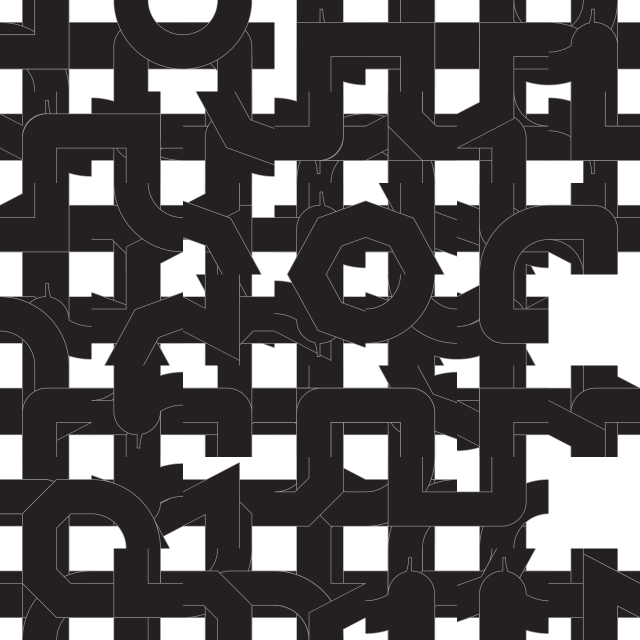
Write a Shadertoy shader that draws this pattern.

```glsl
#define CELLS 7.0            // cells along the canvas height
#define LAYERS 5             // bent pipes stacked in each cell
#define EDGE 0.245           // outer edge of a bend, in cells
#define PIPE_WIDTH 0.375     // width of a bend, in cells
#define BAR_HALF 0.255       // half width of the straight bars
#define LINE_WIDTH 0.00105   // outline width, in canvas heights
#define EMPTY_SHARE 0.07
#define BEND_SHARE 0.78
#define BAR_SHARE 0.84
#define SEED 23.0

const vec3 PAPER = vec3(1.0);
const vec3 INK = vec3(0.14, 0.12, 0.13);
const vec3 OUTLINE = vec3(0.60, 0.59, 0.59);

float hash(vec3 p) {
    p = fract((p + SEED) * 0.1031);
    p += dot(p, p.zyx + 31.32);
    return fract((p.x + p.y) * p.z);
}

// Distance from the outer side of a bend whose corner has its centre at c
float roundedBend(vec2 q, float c) {
    return c - length(max(c - q, 0.0)) + max(min(q.x, q.y) - c, 0.0);
}

// Bend with one slanted arm
float slantedBend(vec2 q, float slope) {
    return min(q.x, q.y + slope * (q.x - 1.0));
}

// Bend made of two straight facets
float facetedBend(vec2 q) {
    vec2 u = 1.0 - q;
    return 1.0 - max(dot(u, vec2(0.34, 0.94)), dot(u, vec2(0.88, 0.48)));
}

float chamferedBend(vec2 q) {
    return min(min(q.x, q.y), (q.x + q.y) * 0.7071 - 0.366);
}

// Upright post with a round head and a curved arm
float hook(vec2 q) {
    float post = length(vec2(q.x - 0.5, min(q.y - 0.5, 0.0))) - BAR_HALF;
    float arm = abs(length(q - vec2(1.0, 0.1)) - 0.65) - 0.18;
    arm = max(arm, max(0.5 - q.x, 0.1 - q.y));
    return min(post, arm);
}

// Signed distance to a pipe joining the sides q.x = 1 and q.y = 1
float bentPipe(vec2 q, float pick) {
    if (pick > 0.89) return hook(q);
    float edge = EDGE;
    float f;
    if (pick < 0.18) f = roundedBend(q, EDGE);
    else if (pick < 0.40) f = roundedBend(q, EDGE + 0.27);
    else if (pick < 0.55) f = roundedBend(q, 1.0);
    else if (pick < 0.65) f = chamferedBend(q);
    else if (pick < 0.74) f = facetedBend(q);
    else {
        edge = 1.0 - EDGE - PIPE_WIDTH;
        f = slantedBend(q, pick < 0.83 ? -0.52 : 0.52);
    }
    return abs(f - edge - 0.5 * PIPE_WIDTH) - 0.5 * PIPE_WIDTH;
}

// Paint a filled shape with a thin outline over the colour below
vec3 paint(vec3 below, float d, float soft) {
    float fill = clamp(0.5 - d / soft, 0.0, 1.0);
    float halfLine = 0.5 * LINE_WIDTH * CELLS;
    float line = clamp(0.5 + (halfLine - abs(d)) / soft, 0.0, 1.0);
    return mix(mix(below, INK, fill), OUTLINE, line);
}

vec3 pipes(vec2 uv, float soft) {
    vec2 cell = floor(uv * CELLS);
    vec2 p = fract(uv * CELLS);
    vec3 colour = PAPER;
    if (hash(vec3(cell, 50.0)) < EMPTY_SHARE) return colour;

    // Straight bars at the bottom of the stack
    if (hash(vec3(cell, 61.0)) < BAR_SHARE)
        colour = paint(colour, abs(p.y - 0.5) - BAR_HALF, soft);
    if (hash(vec3(cell, 72.0)) < BAR_SHARE)
        colour = paint(colour, abs(p.x - 0.5) - BAR_HALF, soft);

    // Bends alternate along rows and columns, so the pipes link up
    for (int i = 0; i < LAYERS; i++) {
        float layer = float(i) * 5.0;
        if (hash(vec3(cell, layer + 1.0)) > BEND_SHARE) continue;
        vec2 phase = vec2(hash(vec3(cell.y, 91.0, layer)),
                          hash(vec3(37.0, cell.x, layer)));
        vec2 side = mod(cell + floor(2.0 * phase), 2.0);
        vec2 q = mix(p, 1.0 - p, side);
        float pick = hash(vec3(cell, layer + 2.0));
        colour = paint(colour, bentPipe(q, pick), soft);
    }
    return colour;
}

void mainImage(out vec4 fragColor, in vec2 fragCoord) {
    // Four samples smooth the cuts between cells
    vec3 sum = vec3(0.0);
    for (int k = 0; k < 4; k++) {
        vec2 offset = vec2(k % 2, k / 2) * 0.5 - 0.25;
        sum += pipes((fragCoord + offset) / iResolution.y,
                     0.5 * CELLS / iResolution.y);
    }
    fragColor = vec4(sum * 0.25, 1.0);
}
```
